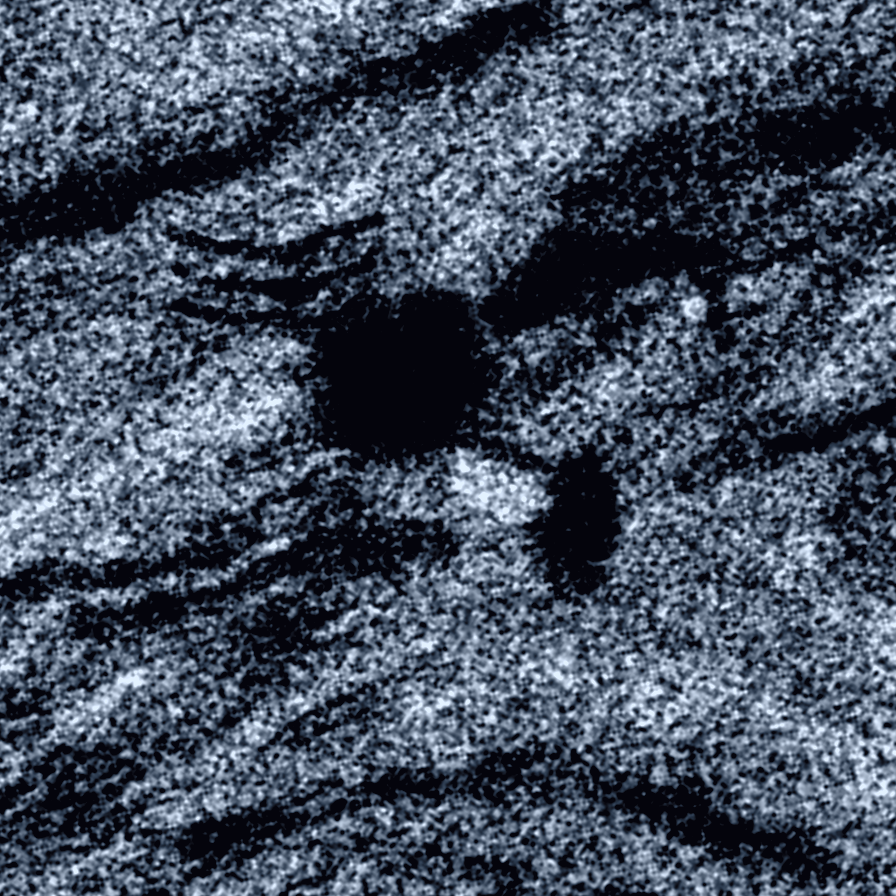
Give the GLSL for this texture, as a WebGL 2 fragment shader.

```glsl
#version 300 es
precision highp float;

uniform vec2 u_resolution;
out vec4 fragColor;

const float BASE_TONE = 0.40;
const float GRAIN_SCALE = 150.0;
const float GRAIN_AMOUNT = 0.74;
const float PATCH_AMOUNT = 0.50;
const float STREAK_DEPTH = 0.36;
const float BAND_DEPTH = 0.46;
const float HOLLOW_DEPTH = 0.85;
const float GLINT_AMOUNT = 0.30;
const float WARP_AMOUNT = 0.08;
const float PI = 3.14159;

float hash(vec2 cell) {
    vec3 v = fract(vec3(cell.xyx) * 0.1031);
    v += dot(v, v.yzx + 33.33);
    return fract((v.x + v.y) * v.z);
}

float noise(vec2 p) {
    vec2 cell = floor(p), f = fract(p);
    vec2 w = f * f * (3.0 - 2.0 * f);
    float low = mix(hash(cell), hash(cell + vec2(1, 0)), w.x);
    float high = mix(hash(cell + vec2(0, 1)), hash(cell + vec2(1, 1)), w.x);
    return mix(low, high, w.y);
}

float fbm(vec2 p) {
    float sum = 0.0, gain = 0.5;
    for (int i = 0; i < 4; i++) {
        sum += gain * noise(p);
        p = mat2(1.6, 1.2, -1.2, 1.6) * p + 7.3;
        gain *= 0.5;
    }
    return sum / 0.9375;
}

mat2 rotation(float angle) {
    float c = cos(angle), s = sin(angle);
    return mat2(c, s, -s, c);
}

// Soft stroke from a to b, bowed sideways and fading at its rim.
float band(vec2 p, vec2 a, vec2 b, float bow, float width) {
    vec2 axis = b - a;
    float len = length(axis);
    vec2 dir = axis / len;
    float along = dot(p - a, dir);
    float onAxis = clamp(along, 0.0, len);
    float across = dot(p - a, vec2(-dir.y, dir.x)) - bow * sin(PI * onAxis / len);
    return 1.0 - smoothstep(0.35, 1.35, length(vec2(along - onAxis, across)) / width);
}

float glow(vec2 p, vec2 center, vec2 radius) {
    vec2 d = (p - center) / radius;
    return exp(-dot(d, d));
}

float hollow(vec2 p, vec2 center, vec2 radius) {
    return 1.0 - smoothstep(0.6, 1.35, length((p - center) / radius));
}

// Height within the folded layers: tilted above, arched below.
float strataHeight(vec2 p) {
    float upper = smoothstep(0.1, 0.8, p.y);
    float arch = (p.x - 0.6) * (p.x - 0.6);
    return p.y - mix(0.06, 0.42, upper) * (p.x - 0.5) + 0.5 * arch * (1.0 - upper);
}

float darkBands(vec2 p) {
    float d = band(p, vec2(-0.02, 0.73), vec2(0.57, 0.97), 0.0, 0.034);
    d = max(d, band(p, vec2(0.66, 0.78), vec2(1.02, 0.86), 0.025, 0.036));
    d = max(d, band(p, vec2(0.56, 0.65), vec2(0.80, 0.71), 0.03, 0.024));
    d = max(d, band(p, vec2(0.82, 0.61), vec2(0.79, 0.72), -0.01, 0.011));
    d = max(d, band(p, vec2(0.87, 0.50), vec2(1.02, 0.55), -0.01, 0.012));
    d = max(d, band(p, vec2(0.50, 0.515), vec2(0.62, 0.497), 0.0, 0.012));
    d = max(d, band(p, vec2(0.12, 0.32), vec2(0.50, 0.40), 0.01, 0.023));
    d = max(d, band(p, vec2(-0.02, 0.355), vec2(0.29, 0.40), -0.01, 0.019));
    d = max(d, band(p, vec2(0.22, 0.04), vec2(0.62, 0.14), 0.01, 0.018));
    d = max(d, band(p, vec2(0.56, 0.14), vec2(0.90, 0.05), 0.02, 0.026));
    // Thin nested arcs.
    for (int i = 0; i < 3; i++) {
        float lift = 0.045 * float(i);
        d = max(d, band(p, vec2(0.19, 0.65 + lift), vec2(0.42, 0.67 + lift), -0.025, 0.010));
    }
    return d;
}

float brightPatches(vec2 p) {
    float b = band(p, vec2(0.53, 0.480), vec2(0.59, 0.455), 0.0, 0.026);
    b = max(b, 0.6 * band(p, vec2(0.13, 0.343), vec2(0.33, 0.395), 0.0, 0.014));
    b = max(b, band(p, vec2(0.665, 0.578), vec2(0.69, 0.603), 0.0, 0.010));
    b = max(b, 0.7 * band(p, vec2(0.795, 0.655), vec2(0.775, 0.70), 0.0, 0.011));
    return max(b, 0.8 * glow(p, vec2(0.64, 0.80), vec2(0.04, 0.025)));
}

void main() {
    vec2 p = gl_FragCoord.xy / u_resolution;
    vec2 warp = vec2(fbm(p * 5.0), fbm(p * 5.0 + 17.0)) - 0.5;
    vec2 ragged = vec2(noise(p * 27.0), noise(p * 27.0 + 41.0)) - 0.5;
    vec2 q = p + WARP_AMOUNT * warp + 0.014 * ragged;
    float h = strataHeight(q);

    // Even, pale regions where the layering fades.
    float calm = glow(p, vec2(0.08, 0.97), vec2(0.26, 0.16))
        + glow(p, vec2(0.08, 0.55), vec2(0.20, 0.15))
        + glow(p, vec2(0.80, 0.25), vec2(0.28, 0.13));
    float disturbed = 1.0 - 0.85 * min(calm, 1.0);

    // Layered streaks and glints.
    float ridge = 1.0 - abs(2.0 * fbm(vec2(q.x * 4.0, h * 17.0)) - 1.0);
    float streak = smoothstep(0.72, 0.98, ridge) * smoothstep(0.3, 0.6, noise(q * 6.0 + 3.0));
    float glint = smoothstep(0.68, 0.92, noise(vec2(q.x * 8.0, h * 24.0) + 60.0));
    float tone = BASE_TONE + 0.10 * calm + PATCH_AMOUNT * (fbm(vec2(q.x * 5.0, h * 10.0) + 90.0) - 0.5);
    tone += GLINT_AMOUNT * glint * disturbed - STREAK_DEPTH * streak * disturbed;

    // Large features.
    float pit = max(hollow(q, vec2(0.44, 0.575), vec2(0.105, 0.085)),
        hollow(q, vec2(0.655, 0.43), vec2(0.05, 0.082)));
    pit = max(pit, hollow(q, vec2(0.475, 0.645), vec2(0.035, 0.04)));
    tone -= max(BAND_DEPTH * darkBands(q), HOLLOW_DEPTH * pit);
    tone = mix(tone, 0.76, 0.9 * brightPatches(q));

    // Fine speckle, slightly drawn out along the layers.
    vec2 g = rotation(-0.3) * p * GRAIN_SCALE;
    float grain = noise(g * vec2(0.9, 1.15)) + 0.8 * noise(rotation(0.9) * g * 1.6 + 31.0) - 0.9;
    tone = clamp(tone + GRAIN_AMOUNT * grain, 0.015, 0.95);

    // Blue-slate tint.
    float tint = smoothstep(0.0, 0.25, tone);
    fragColor = vec4(tone - 0.06 * tint, tone, tone + 0.03 + 0.05 * tint, 1.0);
}
```
